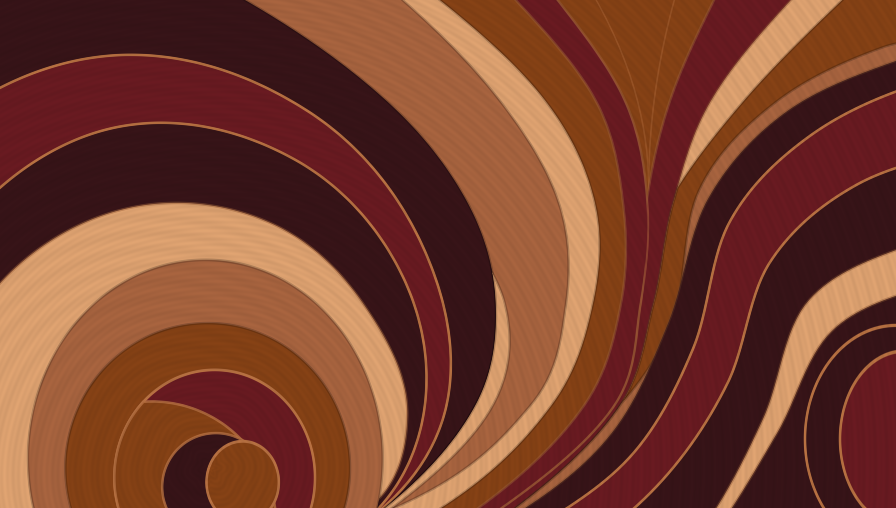
Reproduce this background procedurally as a WebGL 1 fragment shader.

```glsl
precision highp float;
uniform vec2 u_resolution;

#define SIZE vec2(768.0, 434.0)
#define DARK vec3(0.21, 0.075, 0.09)
#define MAROON vec3(0.40, 0.10, 0.125)
#define TAN vec3(0.64, 0.38, 0.24)
#define CREAM vec3(0.85, 0.62, 0.43)
#define BROWN vec3(0.51, 0.25, 0.08)
#define GOLD vec3(0.70, 0.43, 0.25)
#define LINE_HALF 1.1
#define SEAM 0.2
#define GRAIN 0.018

// Interpolating cubic weights
vec4 kernel(vec4 x) {
  x = abs(x);
  vec4 inner = (1.5 * x - 2.5) * x * x + 1.0;
  vec4 outer = ((2.5 - 0.5 * x) * x - 4.0) * x + 2.0;
  return mix(inner, outer, step(1.0, x)) * (1.0 - step(2.0, x));
}

// Smooth curve through eight evenly spaced controls
float spline(float t, vec4 a, vec4 b) {
  t = clamp(t, 0.0, 7.0);
  vec4 u = kernel(t - vec4(0, 1, 2, 3));
  vec4 v = kernel(t - vec4(4, 5, 6, 7));
  return (dot(u, a) + dot(v, b)) / dot(u + v, vec4(1.0));
}

// Signed distance to a curve; span is the length of one control step
float edge(float q, float t, float span, vec4 a, vec4 b) {
  float f = spline(t, a, b);
  float slope = (spline(t + 0.02, a, b) - f) / (0.02 * span);
  return (q - f) / sqrt(1.0 + slope * slope);
}

float oval(vec2 p, vec2 center, vec2 radii) {
  return (1.0 - length((p - center) / radii)) * min(radii.x, radii.y);
}

float cover(float d) {
  float pixel = SIZE.y / u_resolution.y;
  return smoothstep(-0.6 * pixel, 0.6 * pixel, d);
}

// Fill where d > 0, with a gilded rim or a faint seam
void fill(inout vec3 c, float d, vec3 color, float gilt) {
  c = mix(c, color, cover(d));
  float rim = cover(LINE_HALF - abs(d));
  c = mix(c * (1.0 - SEAM * rim * (1.0 - gilt)), GOLD, rim * gilt);
}

void main() {
  vec2 p = gl_FragCoord.xy / u_resolution * SIZE;
  vec3 c = DARK;

  // Left swirl, in polar form
  vec2 q = p - vec2(180.0, 34.0);
  float r = length(q);
  float a = 4.5 - atan(q.x, q.y) * 1.90986;
  float arc = max(r, 1.0) * 0.5236;
  fill(c, -edge(r, a, arc, vec4(100, 148, 210, 261), vec4(317, 364, 372, 360)), MAROON, 1.0);
  fill(c, -edge(r, a, arc, vec4(100, 146, 190, 233), vec4(274, 302, 297, 285)), DARK, 1.0);
  fill(c, -edge(r, a, arc, vec4(50, 138, 175, 191), vec4(215, 232, 239, 240)), CREAM, 0.4);
  fill(c, oval(p, vec2(176, 42), vec2(152, 170)), TAN, 0.0);
  fill(c, oval(p, vec2(178, 34), vec2(122, 124)), BROWN, 0.0);

  // Swirl heart
  float heart = oval(p, vec2(184, 26), vec2(86, 92));
  fill(c, heart, MAROON, 1.0);
  fill(c, min(heart, oval(p, vec2(130, -16), vec2(107))), BROWN, 0.8);
  fill(c, oval(p, vec2(185, 18), vec2(46)), DARK, 0.8);
  fill(c, oval(p, vec2(208, 22), vec2(31, 35)), BROWN, 1.0);

  // Sweeping bands, x as a function of height
  float x = p.x;
  float t = 1.0 + 5.0 * p.y / SIZE.y;
  float h = SIZE.y / 5.0;
  float d = edge(x, t, h, vec4(190, 330, 407, 425), vec4(401, 332, 210, 30));
  fill(c, d, TAN, 0.0);
  float sliver = edge(x, t, h, vec4(190, 336, 422, 433), vec4(380, 300, 180, 0));
  fill(c, min(d, -sliver), CREAM, 0.0);
  fill(c, edge(x, t, h, vec4(60, 338, 454, 485), vec4(479, 429, 345, 230)), CREAM, 0.0);
  fill(c, edge(x, t, h, vec4(200, 378, 472, 508), vec4(510, 468, 377, 250)), BROWN, 0.0);
  fill(c, edge(x, t, h, vec4(260, 410, 500, 532), vec4(534, 511, 442, 350)), MAROON, 0.4);

  // Central wedge and its veins
  float stem = edge(x, t, h, vec4(280, 430, 526, 549), vec4(555, 536, 478, 400));
  float wedge = min(stem, -edge(x, t, h, vec4(280, 430, 526, 549), vec4(554, 574, 612, 660)));
  c = mix(c, GOLD, 0.45 * cover(0.8 - abs(stem)));
  fill(c, wedge, BROWN, 0.4);
  float rise = max(p.y - 274.0, 0.0) / 160.0;
  float vein = min(abs(x - 556.0 + 45.0 * rise * rise), abs(x - 556.0 - 22.0 * rise * rise));
  c = mix(c, GOLD, 0.35 * cover(0.7 - vein) * cover(wedge));

  // Right plume
  float plume = edge(x, t, h, vec4(300, 442, 531, 560), vec4(577, 609, 678, 770));
  fill(c, plume, CREAM, 0.3);
  d = edge(x, t, h, vec4(200, 380, 490, 540), vec4(573, 637, 722, 820));
  fill(c, min(plume, d), BROWN, 0.0);

  // Right waves, measured across the diagonal
  float n = p.x - p.y;
  float s = (p.x + p.y - 310.0) / 140.0;
  float k = 0.7071;
  d = k * edge(n, s, 140.0, vec4(400, 430, 445, 420), vec4(328, 318, 363, 450));
  fill(c, min(plume, d), TAN, 0.0);
  fill(c, k * edge(n, s, 140.0, vec4(400, 450, 460, 415), vec4(343, 335, 386, 470)), DARK, 0.2);
  fill(c, k * edge(n, s, 140.0, vec4(430, 478, 496, 458), vec4(381, 376, 425, 520)), MAROON, 1.0);
  fill(c, k * edge(n, s, 140.0, vec4(480, 530, 544, 517), vec4(450, 458, 530, 620)), DARK, 1.0);
  fill(c, k * edge(n, s, 140.0, vec4(610, 628, 619, 578), vec4(516, 558, 650, 750)), CREAM, 0.3);
  fill(c, k * edge(n, s, 140.0, vec4(650, 645, 634, 602), vec4(562, 620, 720, 800)), DARK, 0.3);
  fill(c, oval(p, vec2(768, 59), vec2(78, 97)), DARK, 1.0);
  fill(c, oval(p, vec2(775, 59), vec2(55, 75)), MAROON, 1.0);

  // Brushed grain from layered sines
  float grain = sin(r * 1.3 + 2.0 * sin(a * 3.0)) + sin(r * 0.47 + p.x * 0.11);
  gl_FragColor = vec4(c * (1.0 + GRAIN * grain), 1.0);
}
```
